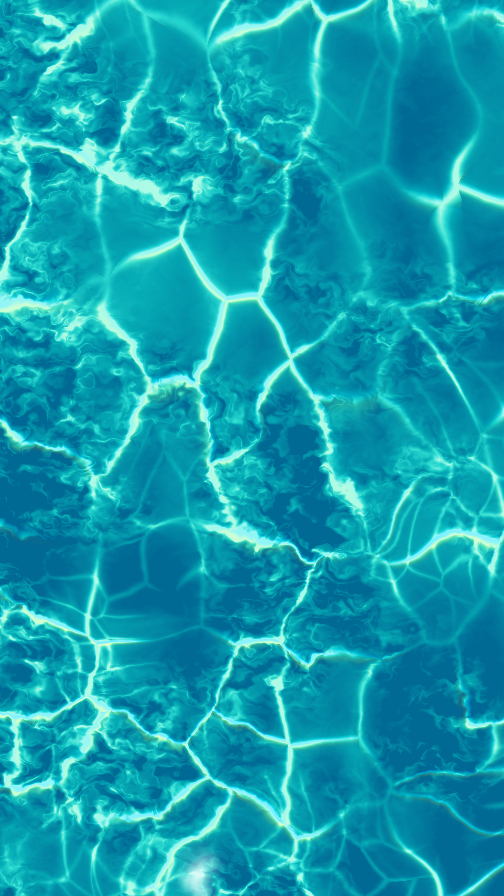
Reproduce this texture procedurally as a WebGL 1 fragment shader.

```glsl
precision highp float;
// Sunlit pool water: a web of bright caustics over rippled turquoise.
uniform vec2 u_resolution;

const vec3 DEEP = vec3(0.00, 0.41, 0.58);
const vec3 BASE = vec3(0.01, 0.55, 0.65);
const vec3 MID = vec3(0.02, 0.67, 0.71);
const vec3 PALE = vec3(0.17, 0.86, 0.82);
const vec3 GLINT = vec3(0.68, 0.98, 0.90);
const vec3 FRINGE = vec3(0.34, 0.06, -0.20);
const float CELLS_X = 9.0;        // web cells per canvas height, sideways
const float CELLS_Y = 11.5;       // the same upwards, at the bottom edge
const float STRETCH = 3.3;        // how much cells lengthen towards the top
const float WARP = 0.13;          // bending of the web
const float LINE_WIDTH = 0.036;   // in cells
const float FRINGE_SHIFT = 0.0028;
const vec2 SUN = vec2(0.22, 0.02);

vec2 hash2(vec2 p) {
  vec3 q = fract(p.xyx * vec3(0.1031, 0.1030, 0.0973));
  q += dot(q, q.yzx + 33.33);
  return fract((q.xx + q.yz) * q.zy);
}

float noise(vec2 p) {
  vec2 i = floor(p), f = fract(p);
  f = f * f * (3.0 - 2.0 * f);
  float low = mix(hash2(i).x, hash2(i + vec2(1.0, 0.0)).x, f.x);
  float high = mix(hash2(i + vec2(0.0, 1.0)).x, hash2(i + 1.0).x, f.x);
  return mix(low, high, f.y);
}

float fbm(vec2 p) {
  float sum = 0.0, amp = 0.57;
  for (int i = 0; i < 3; i++) {
    sum += amp * noise(p);
    p = mat2(1.6, 1.2, -1.2, 1.6) * p + 7.3;
    amp *= 0.5;
  }
  return sum;
}

// x: gap between the two nearest cell centres, y: distance to the cell wall.
vec2 cellWall(vec2 p) {
  vec2 i = floor(p), f = fract(p), a = vec2(8.0), b = vec2(9.0);
  for (int y = -1; y <= 1; y++) {
    for (int x = -1; x <= 1; x++) {
      vec2 g = vec2(float(x), float(y));
      vec2 c = g + 0.08 + 0.84 * hash2(i + g) - f;
      if (dot(c, c) < dot(a, a)) { b = a; a = c; }
      else if (dot(c, c) < dot(b, b)) { b = c; }
    }
  }
  return vec2(length(b) - length(a), 0.5 * dot(a + b, normalize(b - a)));
}

vec2 webSpace(vec2 p) {
  return vec2(p.x * CELLS_X, p.y * (CELLS_Y - STRETCH * p.y)) + 3.0;
}

// Sharp crest with a soft skirt.
float line(float d, float width) {
  float r = d / width;
  return 0.75 * exp(-r * r) + 0.25 * exp(-0.7 * r);
}

// Thin bright threads along the middle level of a field.
float crest(float field, float power) {
  return pow(max(1.0 - abs(2.0 * field - 1.0), 0.0), power);
}

vec3 ramp(float t) {
  t = clamp(t, 0.0, 1.0) * 4.0;
  vec3 c = mix(DEEP, BASE, clamp(t, 0.0, 1.0));
  c = mix(c, MID, clamp(t - 1.0, 0.0, 1.0));
  c = mix(c, PALE, clamp(t - 2.0, 0.0, 1.0));
  return mix(c, GLINT, clamp(t - 3.0, 0.0, 1.0));
}

void main() {
  vec2 p = gl_FragCoord.xy / u_resolution.y;
  vec2 bend = vec2(fbm(p * 5.0 + 2.0), fbm(p * 5.0 + 19.0)) - 0.5;
  float left = smoothstep(0.45, 0.08, p.x);
  float low = smoothstep(0.65, 0.3, p.y);
  // Choppy patches, mostly on the left, roughen the web.
  float rough = 0.1 + 0.9 * smoothstep(0.46, 0.7, fbm(p * 6.0 + 31.0) + 0.17 * left - 0.02);
  vec2 chop = vec2(fbm(p * vec2(40.0, 58.0)), fbm(p * 50.0 + 40.0)) - 0.5;
  vec2 q = p + WARP * bend + 0.02 * rough * chop;
  q += 0.018 * (vec2(noise(p * 17.0), noise(p * 17.0 + 33.0)) - 0.5);

  // Main web with lines that swell and fade, and its coloured fringe.
  float power = smoothstep(0.22, 0.72, noise(p * 10.0 + 11.0));
  float width = LINE_WIDTH * (0.6 + 0.8 * noise(p * 15.0 + 5.0));
  vec2 wall = cellWall(webSpace(q));
  float core = line(wall.y, width);
  float shifted = line(cellWall(webSpace(q + vec2(0.0, FRINGE_SHIFT))).y, width);
  float glow = exp(-wall.x * 5.0);

  // Finer web and hanging threads, strongest in the lower left.
  float fine = line(cellWall(webSpace(q + 0.04 * bend) * 2.2 + 17.0).y, 0.06);
  fine *= smoothstep(0.38, 0.7, noise(p * 10.0 + 60.0)) * (0.35 + 0.5 * low);
  float strands = crest(noise(vec2(q.x * 42.0 + 3.0 * bend.y, q.y * 8.0)), 5.0);
  strands *= low * (0.25 + 0.75 * left) * smoothstep(0.35, 0.65, noise(p * 7.0 + 80.0));

  // Soft body tone: broad shading, upright streaks, then ripples.
  float tone = 0.17 + 0.9 * (fbm(p * vec2(6.0, 4.5) + 70.0) - 0.5);
  tone += 0.2 * (p.y - 0.5) - 0.1 * low * left;
  tone += 0.16 * (noise(vec2(q.x * 30.0, q.y * 6.0)) - 0.5);
  float ripple = fbm(p * vec2(62.0, 88.0) + 5.0 * bend + 3.0 * chop);
  tone += rough * (1.2 * (ripple - 0.5) + 0.6 * chop.x);
  tone += 0.3 * rough * crest(fbm(p * vec2(26.0, 42.0) + 8.0 * bend + 2.0 * chop), 9.0);
  tone += glow * (0.1 + 0.2 * power);
  tone += core * (0.2 + 0.52 * power) + 0.46 * fine + 0.4 * strands;

  vec3 color = ramp(tone) + FRINGE * (shifted - core) * power;
  vec2 toSun = (p - SUN + 0.02 * chop) / vec2(0.014, 0.022);
  color = mix(color, vec3(0.88, 0.98, 0.97), 0.9 * exp(-dot(toSun, toSun)));
  gl_FragColor = vec4(clamp(color, 0.0, 1.0), 1.0);
}
```
